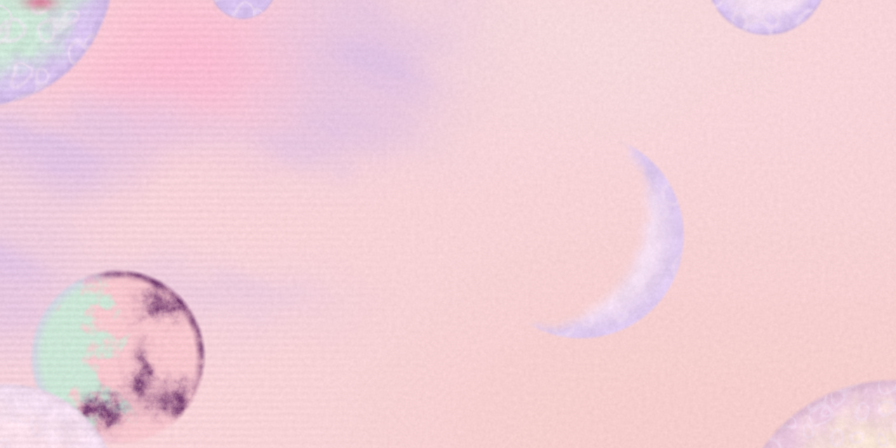
Give the GLSL for this background, as a WebGL 1 fragment shader.

```glsl
precision highp float;
// Pastel pink sky with lavender clouds, a crescent moon and marbled planets.
uniform vec2 u_resolution;

const vec3 ROSE = vec3(0.97, 0.83, 0.85);
const vec3 PEACH = vec3(0.96, 0.80, 0.79);
const vec3 HOT_PINK = vec3(0.98, 0.73, 0.82);
const vec3 LAVENDER = vec3(0.88, 0.76, 0.89);
const vec3 LILAC = vec3(0.85, 0.76, 0.93);
const vec3 PEARL = vec3(0.95, 0.87, 0.94);
const vec3 MINT = vec3(0.80, 0.90, 0.84);
const vec3 CREAM = vec3(0.97, 0.89, 0.84);
const vec3 PLUM = vec3(0.44, 0.22, 0.43);

vec2 hash2(vec2 cell) {
  vec3 q = fract(cell.xyx * vec3(0.1031, 0.1030, 0.0973));
  q += dot(q, q.yzx + 33.33);
  return fract((q.xx + q.yz) * q.zy);
}

float corner(vec2 cell, vec2 f, vec2 o) {
  return dot(hash2(cell + o) * 2.0 - 1.0, f - o);
}

// Gradient noise, roughly -0.7 to 0.7
float noise(vec2 p) {
  vec2 i = floor(p), f = p - i;
  vec2 u = f * f * f * (f * (f * 6.0 - 15.0) + 10.0);
  vec2 e = vec2(1.0, 0.0);
  return mix(mix(corner(i, f, e.yy), corner(i, f, e.xy), u.x),
             mix(corner(i, f, e.yx), corner(i, f, e.xx), u.x), u.y);
}

float fbm(vec2 p) {
  float sum = 0.0, amp = 1.0;
  for (int i = 0; i < 4; i++) {
    sum += amp * noise(p);
    p = p * 2.03 + 17.3;
    amp *= 0.5;
  }
  return sum;
}

// Soft elliptical patch: 1 at the centre, fading to 0
float blob(vec2 p, vec2 centre, vec2 size) {
  vec2 d = (p - centre) / size;
  return exp(-dot(d, d));
}

float disc(vec2 p, vec2 centre, float radius, float soft) {
  return 1.0 - smoothstep(-soft, soft, length(p - centre) - radius);
}

// Ring-shaped craters scattered over a jittered grid
float craters(vec2 p) {
  float rings = 0.0;
  for (int y = -1; y <= 1; y++) {
    for (int x = -1; x <= 1; x++) {
      vec2 cell = floor(p) + vec2(x, y);
      vec2 rnd = hash2(cell);
      float d = length(p - cell - rnd) - mix(0.15, 0.42, rnd.x);
      rings += exp(-d * d * 220.0);
    }
  }
  return min(rings, 1.0);
}

vec3 sky(vec2 p) {
  vec2 w = p + 0.09 * vec2(fbm(p * 4.0), fbm(p * 4.0 + 31.0));
  vec3 col = mix(ROSE, PEACH, 0.8 * smoothstep(0.75, 0.0, p.y) * smoothstep(0.4, 1.5, p.x));
  col = mix(col, vec3(0.96, 0.86, 0.87), 0.7 * blob(w, vec2(1.3, 0.92), vec2(0.45, 0.2)));
  col = mix(col, HOT_PINK, 0.95 * blob(w, vec2(0.4, 0.86), vec2(0.32, 0.17)));
  float cloud = blob(w, vec2(0.83, 0.88), vec2(0.2, 0.17));
  cloud += 0.6 * blob(w, vec2(0.70, 0.69), vec2(0.14, 0.07));
  cloud += blob(w, vec2(0.12, 0.68), vec2(0.34, 0.09));
  cloud += 0.9 * blob(w, vec2(0.0, 0.38), vec2(0.2, 0.17));
  cloud += 0.5 * blob(w, vec2(0.48, 0.33), vec2(0.26, 0.08));
  // Slanted wisps on the left
  float streak = fbm(vec2(p.x * 2.0, (p.y + p.x * 0.4) * 13.0));
  cloud *= 0.9 + 0.35 * streak;
  return mix(col, LAVENDER, clamp(cloud, 0.0, 1.0));
}

// Pale cratered body, tinted from core to rim
vec3 paleMoon(vec3 col, vec2 p, vec2 centre, float radius, vec3 core, vec3 rim, float scale) {
  float r = length(p - centre) / radius;
  vec3 body = mix(core, rim, smoothstep(0.55, 1.0, r + 0.25 * fbm(p * 14.0)));
  float relief = craters(p * scale + 0.5 * noise(p * scale));
  body = mix(body, PEARL, 0.5 * relief) + 0.06 * fbm(p * 30.0);
  body -= 0.05 * smoothstep(0.93, 1.0, r);
  return mix(col, body, disc(p, centre, radius, 0.006));
}

// Mint and pink planet with dark patches
vec3 marbledPlanet(vec3 col, vec2 p, vec2 centre, float radius) {
  vec2 q = (p - centre) / radius;
  float n = fbm(q * 2.6 + 5.0);
  vec3 body = mix(MINT, vec3(0.97, 0.78, 0.81), smoothstep(-0.25, 0.15, q.x + 0.2 + 0.9 * n));
  vec2 w = q + 0.22 * vec2(fbm(q * 4.0), fbm(q * 4.0 + 9.0));
  float dark = blob(w, vec2(-0.12, -0.62), vec2(0.18, 0.17));
  dark += blob(w, vec2(0.65, -0.48), vec2(0.22, 0.16));
  dark += 0.8 * blob(w, vec2(0.26, -0.2), vec2(0.12, 0.26));
  dark += 0.8 * blob(w, vec2(0.5, 0.62), vec2(0.24, 0.15));
  dark += 0.8 * smoothstep(0.88, 1.0, length(q)) * smoothstep(0.3, 1.1, q.x + q.y);
  dark *= 0.9 + 0.8 * fbm(q * 6.0);
  body = mix(body, PLUM, clamp(dark, 0.0, 0.95));
  body = mix(body, LILAC, 0.5 * smoothstep(0.85, 1.0, length(q)) * smoothstep(0.2, -0.6, q.x));
  return mix(col, body, disc(p, centre, radius, 0.007));
}

vec3 crescent(vec3 col, vec2 p) {
  float outer = disc(p, vec2(1.297, 0.474), 0.229, 0.005);
  float shade = disc(p + 0.02 * fbm(p * 18.0), vec2(1.172, 0.536), 0.273, 0.022);
  float rim = smoothstep(0.15, 0.23, length(p - vec2(1.297, 0.474)));
  vec3 body = mix(PEARL, LILAC, 0.75 * rim) + 0.07 * fbm(p * 17.0);
  body = mix(body, PEARL, 0.4 * craters(p * 13.0));
  return mix(col, body, outer * (1.0 - shade));
}

void main() {
  vec2 p = gl_FragCoord.xy / u_resolution * vec2(2.0, 1.0);
  vec3 col = crescent(sky(p), p);
  col = paleMoon(col, p, vec2(-0.05, 1.065), 0.302, MINT, LILAC, 15.0);
  col = mix(col, vec3(0.85, 0.45, 0.58), 0.8 * blob(p, vec2(0.09, 0.995), vec2(0.035, 0.016)));
  col = paleMoon(col, p, vec2(0.542, 1.031), 0.073, LILAC, LILAC, 16.0);
  col = paleMoon(col, p, vec2(1.711, 1.057), 0.135, PEARL, LILAC, 13.0);
  col = marbledPlanet(col, p, vec2(0.263, 0.203), 0.192);
  col = paleMoon(col, p, vec2(0.013, -0.107), 0.25, vec3(0.97, 0.87, 0.91), PEARL, 17.0);
  col = paleMoon(col, p, vec2(1.992, -0.203), 0.354, CREAM, vec3(0.92, 0.78, 0.87), 19.0);
  // Scan lines fading to the right, then fine grain
  col += 0.014 * sin(p.y * 402.0) * smoothstep(1.1, 0.2, p.x);
  col += 0.025 * noise(p * 95.0) + 0.02 * noise(p * 190.0);
  gl_FragColor = vec4(clamp(col, 0.0, 1.0), 1.0);
}
```
